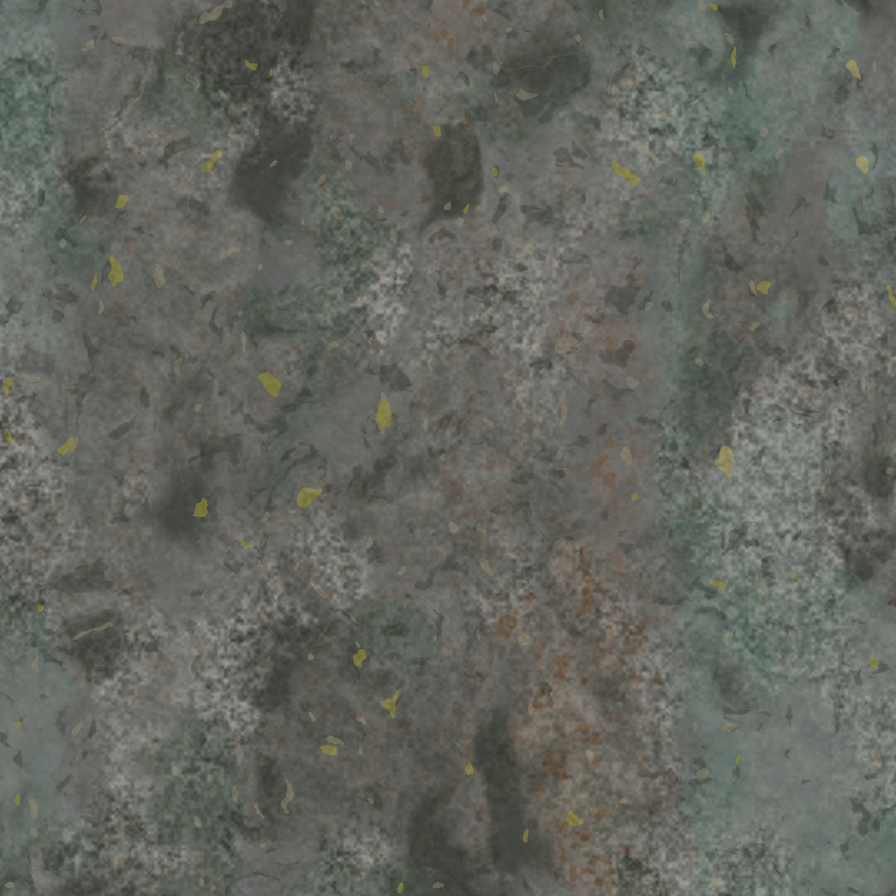
A Shadertoy shader for this texture:

```glsl
// Weathered stone wall: grey plaster with mossy green patches, pale teal bloom,
// a rusty vertical streak, soft dark stains and a few ochre lichen flakes.
// Warped value-noise layers are blended in turn, then roughened by fine grain.

const vec3 PLASTER = vec3(0.400, 0.400, 0.380);
const vec3 PALE    = vec3(0.515, 0.515, 0.500);
const vec3 SMOOTH  = vec3(0.405, 0.405, 0.400);
const vec3 MOSS    = vec3(0.300, 0.350, 0.310);
const vec3 TEAL    = vec3(0.405, 0.485, 0.450);
const vec3 DUST    = vec3(0.475, 0.435, 0.390);
const vec3 RUST    = vec3(0.420, 0.310, 0.220);
const vec3 STAIN   = vec3(0.220, 0.235, 0.205);
const vec3 TAN     = vec3(0.570, 0.535, 0.440);
const vec3 OCHRE   = vec3(0.600, 0.570, 0.370);
const vec3 LICHEN  = vec3(0.560, 0.540, 0.220);

float hash(vec2 cell, float seed) {
    vec3 h = fract(vec3(cell, seed) * 0.1031);
    h += dot(h, h.zyx + 31.32);
    return fract((h.x + h.y) * h.z);
}

float noise(vec2 p, float seed) {
    vec2 i = floor(p), f = fract(p);
    f = f * f * (3.0 - 2.0 * f);
    float low  = mix(hash(i, seed), hash(i + vec2(1, 0), seed), f.x);
    float high = mix(hash(i + vec2(0, 1), seed), hash(i + vec2(1, 1), seed), f.x);
    return mix(low, high, f.y);
}

float fbm(vec2 p, float seed) {
    float sum = 0.0, amp = 0.516;
    for (int k = 0; k < 5; k++) {
        sum += amp * noise(p, seed + float(k));
        p = mat2(1.6, 1.2, -1.2, 1.6) * p + 7.3;
        amp *= 0.5;
    }
    return sum;
}

// Coverage of an irregular patch: 0 outside, 1 inside
float patchMask(vec2 p, float level, float softness, float seed) {
    return smoothstep(level - softness, level + softness, fbm(p, seed));
}

// Sparse ragged flakes, at most one in each grid cell
float flakes(vec2 p, float cells, float density, float size, float seed) {
    vec2 g = p * cells, id = floor(g);
    vec2 centre = 0.32 + 0.36 * vec2(hash(id, seed), hash(id, seed + 1.0));
    float radius = size * mix(0.45, 1.0, hash(id, seed + 2.0));
    vec2 d = (fract(g) - centre) * vec2(1.15, 0.85);
    float ragged = length(d) + size * 1.1 * (fbm(g * 3.5, seed + 4.0) - 0.5);
    float present = step(hash(id, seed + 3.0), density);
    return present * (1.0 - smoothstep(radius * 0.75, radius, ragged));
}

// Soft-sided vertical band
float band(float x, float centre, float width) {
    float d = (x - centre) / width;
    return exp(-d * d);
}

void mainImage(out vec4 fragColor, in vec2 fragCoord) {
    vec2 p = fragCoord / iResolution.xy;
    vec2 warp = vec2(fbm(p * 14.0, 1.0), fbm(p * 14.0, 11.0)) - 0.5;
    vec2 w = p + 0.07 * warp;
    vec2 q = w * vec2(1.0, 0.75);

    // Fine grain, also used to fray the patch borders
    float grain = 0.65 * noise(p * 150.0, 21.0) + 0.55 * noise(p * 270.0, 22.0) - 0.6;
    float mottle = fbm(w * 34.0, 25.0) - 0.5;
    vec2 frayed = q + 0.012 * grain;

    // Plaster with pale worn areas
    vec3 color = PLASTER + 0.20 * (fbm(q * 6.0, 31.0) - 0.5) + 0.13 * mottle;
    float worn = patchMask(frayed * 8.0, 0.55, 0.10, 41.0);
    color = mix(color, PALE, worn * clamp(0.50 + 1.1 * grain, 0.0, 1.0));

    // Moss and smooth bare grey
    float moss = patchMask(frayed * 9.0, 0.55, 0.07, 51.0);
    color = mix(color, MOSS + 0.10 * mottle, 0.62 * moss);
    float bare = patchMask(q * vec2(10.0, 8.0), 0.57, 0.05, 61.0);
    color = mix(color, SMOOTH, 0.65 * bare);

    // Rusty streak below, with a fainter patch above
    float streak = band(w.x, 0.63, 0.075) * smoothstep(0.74, 0.60, w.y);
    streak += 0.7 * band(w.x, 0.52, 0.08) * smoothstep(0.66, 0.80, w.y);
    streak *= patchMask(frayed * 12.0, 0.43, 0.11, 71.0);
    color = mix(color, DUST + 0.14 * mottle, 0.68 * streak);
    float rustSpots = smoothstep(0.56, 0.70, fbm(p * 75.0, 75.0));
    color = mix(color, RUST, rustSpots * (0.14 + 0.55 * streak));

    // Teal bloom, mostly on the right side
    float side = smoothstep(0.68, 0.80, w.x) + 0.75 * smoothstep(0.14, 0.03, w.x);
    float teal = side * patchMask(frayed * 7.0, 0.51, 0.06, 81.0);
    vec3 bloom = mix(TEAL, PALE, 0.55 * smoothstep(0.45, 0.62, fbm(q * 9.0, 85.0)));
    color = mix(color, bloom + 0.12 * mottle, 0.62 * teal);

    // Soft dark stains
    float stain = patchMask(q * 10.0, 0.67, 0.09, 91.0);
    color = mix(color, STAIN, 0.72 * stain);
    float pits = smoothstep(0.63, 0.75, fbm(w * 48.0, 95.0));
    color = mix(color, STAIN, 0.45 * pits);

    // Thin pale rims and small tan chips
    float rim = 1.0 - smoothstep(0.0, 0.025, abs(fbm(w * 22.0, 101.0) - 0.56));
    color = mix(color, TAN, 0.20 * rim * smoothstep(-0.05, 0.15, mottle));
    color = mix(color, TAN, 0.50 * flakes(w, 34.0, 0.16, 0.24, 111.0));

    // Ochre flakes near the right edge, tiny lichen anywhere
    float ochre = flakes(w, 9.0, 0.22, 0.24, 124.0) * smoothstep(0.62, 0.78, p.x);
    color = mix(color, OCHRE + 0.10 * mottle, 0.82 * ochre);
    color = mix(color, LICHEN, 0.65 * flakes(w, 24.0, 0.035, 0.25, 131.0));

    // Grain, weaker over smooth and stained areas
    float rough = (0.55 + 0.55 * worn + 0.35 * streak) * (1.0 - 0.55 * bare) * (1.0 - 0.4 * stain);
    color += 0.17 * rough * grain;
    fragColor = vec4(clamp(color, 0.0, 1.0), 1.0);
}
```
